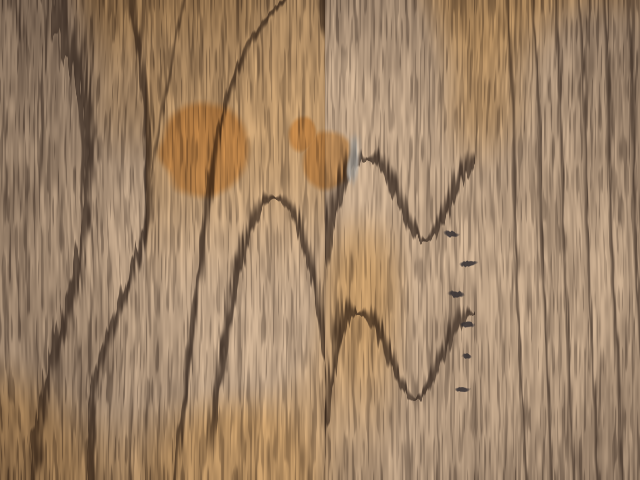
Write a Shadertoy shader that draws this texture.

```glsl
// Worn oak boards: fibrous grain, dark cathedral veins, amber stains and small scars.

const vec3 BARK  = vec3(0.23, 0.175, 0.14);
const vec3 PALE  = vec3(0.81, 0.695, 0.575);
const vec3 HONEY = vec3(1.0, 0.92, 0.76);
const vec3 AMBER = vec3(0.93, 0.77, 0.53);
const vec3 INK   = vec3(0.20, 0.18, 0.19);
const vec3 CHALK = vec3(0.72, 0.70, 0.67);
const vec3 SEAMS = vec3(0.304, 0.677, 0.99);

float hash(vec2 p) {
    vec3 q = fract(p.xyx * 0.1031);
    q += dot(q, q.yzx + 33.33);
    return fract((q.x + q.y) * q.z);
}

float noise(vec2 p) {
    vec2 i = floor(p), f = fract(p);
    f = f * f * (3.0 - 2.0 * f);
    return mix(mix(hash(i), hash(i + vec2(1, 0)), f.x),
               mix(hash(i + vec2(0, 1)), hash(i + vec2(1, 1)), f.x), f.y);
}

// Dark band with a crisp inner edge (d = 0) and a feathered outer edge
float vein(float d, float width, float fibre) {
    d += width * 1.3 * fibre;
    return smoothstep(-0.003, 0.003, d) * (1.0 - smoothstep(0.5 * width, 1.4 * width, d));
}

// Vein running along the boards, centred on offset d = 0
float strand(float d, float width, float fibre) {
    return vein(d + 0.5 * width, width, fibre);
}

// Distance to a curve y = f(x), stretched vertically where the curve is flat
float stretched(float rise, float slope) {
    return rise / (0.25 + abs(slope));
}

float arch(vec2 p, vec2 peak, float spread) {
    float u = (p.x - peak.x) / spread;
    return stretched(p.y - peak.y + u * u, 2.0 * u / spread);
}

// An arch on its left, continuing as a wave on its right
float archWave(vec2 p, vec2 peak, float spread, float amp) {
    float phase = 26.0 * (p.x - peak.x);
    float rise = p.y - peak.y + amp * (1.0 - cos(phase));
    float wave = stretched(rise, 26.0 * amp * sin(phase));
    return p.x < peak.x ? arch(p, peak, spread) : wave;
}

float blob(vec2 p, vec2 centre, vec2 radius, float soft) {
    return 1.0 - smoothstep(1.0 - soft, 1.0 + soft, length((p - centre) / radius));
}

// Long veins that sweep through the two left boards
float sweepingVeins(vec2 p, float fibre) {
    float y = p.y;
    float broad = 0.07 + 0.115 * smoothstep(0.0, 0.62, y) - 0.065 * smoothstep(0.72, 1.05, y);
    float bent = 0.19 + 0.12 * smoothstep(0.12, 0.6, y) - 0.035 * smoothstep(0.75, 1.0, y);
    float thin = mix(0.27, 0.385, y * y);
    float curled = 0.365 + 0.115 * y + 0.11 * pow(y, 8.0);
    float v = strand(p.x - broad, 0.021 + 0.018 * smoothstep(0.75, 0.92, y), fibre);
    v = max(v, strand(p.x - bent, 0.015, fibre));
    v = max(v, 0.75 * strand(p.x - thin, 0.006, fibre) * smoothstep(0.1, 0.3, abs(y - 0.35)));
    return max(v, strand(p.x - curled, 0.011, fibre));
}

// Narrow, nearly straight veins of the right board
float straightVeins(vec2 p, float fibre) {
    float x = p.x - 1.035 - 0.035 * (1.0 - p.y) + 0.012 * (noise(p * vec2(3.0, 4.0)) - 0.5);
    float id = floor(x / 0.05);
    float offset = x - (id + 0.5) * 0.05 - 0.014 * (hash(vec2(id, 7.0)) - 0.5);
    return strand(offset, 0.005 + 0.003 * hash(vec2(id, 3.0)), fibre) * step(0.0, x);
}

void mainImage(out vec4 fragColor, in vec2 fragCoord) {
    vec2 p = fragCoord / iResolution.y;
    vec3 past = step(SEAMS, vec3(p.x));
    float board = past.x + past.y + past.z;

    // Fibres follow a slight waviness
    vec2 q = p + vec2(0.012 * noise(p * vec2(4.0, 3.0) + board * 9.0), 0.0);
    float fine = noise(q * vec2(250.0, 22.0));
    float streak = noise(q * vec2(120.0, 7.0) + 31.0);
    float pore = smoothstep(0.52, 0.82, noise(q * vec2(280.0, 16.0) + 77.0));
    float fibre = 0.6 * fine + 0.4 * noise(q * vec2(170.0, 13.0) + 53.0) - 0.5;
    float cloud = noise(p * vec2(7.0, 4.0) + board * 17.0);

    // Uneven light, board tint and grain
    float light = 1.0 - 0.5 * smoothstep(0.25, 1.0, length((p - vec2(0.78, 0.45)) * vec2(0.95, 1.0)));
    float tone = 0.9 * light + 0.14 * (cloud - 0.5) + 0.06 * (hash(vec2(board, 5.0)) - 0.5);
    tone += 0.26 * (fine - 0.5) + 0.2 * (streak - 0.5) - 0.24 * pore;

    // Veins, each confined to its board
    float dark = sweepingVeins(p, fibre);
    float inner = past.x - past.y;
    float third = past.y - past.z;
    float fade = smoothstep(0.02, 0.14, p.y);
    dark = max(dark, inner * fade * vein(arch(p, vec2(0.573, 0.585), 0.18), 0.014, fibre));
    dark = max(dark, third * vein(archWave(p, vec2(0.765, 0.665), 0.19, 0.085), 0.019, fibre));
    dark = max(dark, third * vein(archWave(p, vec2(0.745, 0.345), 0.13, 0.09), 0.017, fibre));
    dark = max(dark, past.z * 0.8 * straightVeins(p, fibre));
    dark = max(dark, inner * blob(p + 0.02 * fibre, vec2(0.675, 0.98), vec2(0.014, 0.05), 0.4));
    tone = mix(tone, 0.03 + 0.22 * fine * light, 0.92 * dark);

    // Joints between boards
    vec3 gap = abs(vec3(p.x) - SEAMS);
    tone -= 0.13 * (1.0 - smoothstep(0.001, 0.004, min(gap.x, min(gap.y, gap.z))));
    vec3 col = mix(BARK, PALE, clamp(tone, -0.15, 1.08));

    // Warm patches and amber stains
    float warm = smoothstep(0.45, 0.75, noise(p * vec2(4.0, 2.5) + 12.0));
    warm = max(warm, 0.8 * inner * smoothstep(0.35, 0.75, p.y));
    col *= mix(vec3(1.0), HONEY, warm);
    vec2 s = p + 0.012 * (noise(p * 25.0) - 0.5);
    float stain = blob(s, vec2(0.425, 0.69), vec2(0.09, 0.1), 0.12);
    stain = max(stain, blob(s, vec2(0.63, 0.72), vec2(0.028, 0.034), 0.2));
    stain = max(stain, blob(s, vec2(0.685, 0.67), vec2(0.05, 0.06), 0.15));
    col *= mix(vec3(1.0), AMBER, 0.8 * stain);

    // Chalky scrape and inky nicks
    float scrape = blob(s + 0.012 * fibre, vec2(0.735, 0.665), vec2(0.012, 0.045), 0.4);
    col = mix(col, CHALK * (0.75 + 0.4 * fine), 0.8 * scrape);
    for (float i = 0.0; i < 6.0; i++) {
        vec2 spot = vec2(0.885 + 0.09 * hash(vec2(i, 2.0)), 0.19 + 0.065 * i);
        vec2 size = vec2(0.008 + 0.01 * hash(vec2(i, 4.0)), 0.006);
        col = mix(col, INK, 0.85 * blob(s + 0.006 * fibre, spot, size, 0.3));
    }
    fragColor = vec4(clamp(col, 0.0, 1.0), 1.0);
}
```
